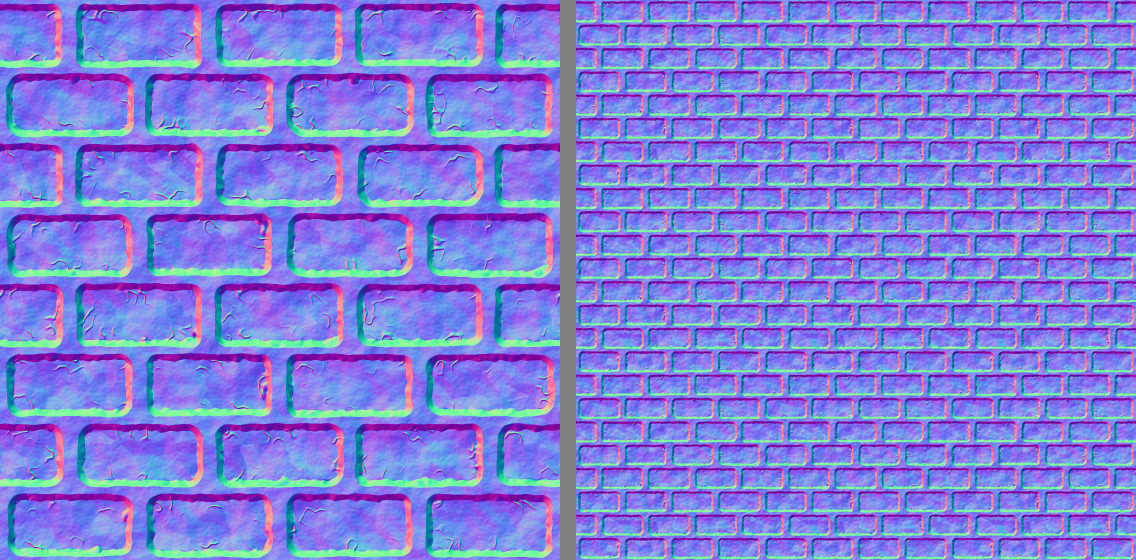
Left, the tile; right, the same tile 3 across and 3 down.
A Shadertoy shader for this texture map:

```glsl
// Tangent-space normal map of a worn brick wall in running bond, green pointing down.
// A height field of chipped, bevelled rounded boxes plus wrapping gradient noise is
// differentiated; Voronoi facets then tilt the slopes to give broken stone planes.

const vec2  BRICKS = vec2(4.0, 8.0);      // repeats across and down
const float SPAN = 8.0;                   // canvas size in row heights
const vec2  HALF_SIZE = vec2(0.905, 0.448); // brick half extents, in row heights
const vec2  SIZE_JITTER = vec2(0.025, 0.012);
const float CORNER = 0.19;
const float CORNER_JITTER = 0.10;
const float BEVEL_WIDTH = 0.088;
const float BEVEL_HEIGHT = 0.32;
const float RIM_WOBBLE = 0.030;
const float CHIP_WIDTH = 0.10;
const float DOME = 0.055;
const float CRACK_DEPTH = 0.045;
const float FACE_TILT = 0.30;             // slope of broad planes on the faces
const float RIM_TILT = 2.0;               // slope of small planes on the bevels
const float STEP = 0.012;                 // differentiation step, in row heights
const vec3  ENCODE = vec3(0.5, -0.5, 0.45);

// Integer hash of a cell that wraps at the given period.
vec2 hash2(vec2 cell, vec2 period) {
    uvec2 q = uvec2(mod(cell + 0.5, period)) + uvec2(17u, 59u);
    q = q * 1664525u + 1013904223u;
    for (int i = 0; i < 2; i++) {
        q.x += q.y * 1664525u;
        q.y += q.x * 1664525u;
        q ^= q >> 16u;
    }
    return vec2(q & 65535u) / 65535.0;
}

float corner(vec2 cell, vec2 offset, float period) {
    float a = 6.2832 * hash2(cell, vec2(period)).x;
    return dot(vec2(cos(a), sin(a)), offset);
}

// Gradient noise over the wall, wrapping at the canvas edge for whole frequencies.
float noise(vec2 p, float freq, float shift) {
    p = p * freq + shift;
    float period = SPAN * freq;
    vec2 i = floor(p), f = p - i;
    vec2 u = f * f * f * (f * (f * 6.0 - 15.0) + 10.0);
    vec2 e = vec2(1.0, 0.0);
    float low = mix(corner(i, f, period), corner(i + e, f - e, period), u.x);
    float high = mix(corner(i + e.yx, f - e.yx, period),
                     corner(i + e.xx, f - e.xx, period), u.x);
    return mix(low, high, u.y);
}

// Random tilt shared by every point of the nearest Voronoi cell.
vec2 facetTilt(vec2 p, float freq) {
    p *= freq;
    vec2 base = floor(p), tilt = vec2(0.0);
    float nearest = 9.0;
    for (int k = 0; k < 9; k++) {
        vec2 cell = base + vec2(k % 3 - 1, k / 3 - 1);
        vec2 h = hash2(cell, vec2(SPAN * freq));
        vec2 r = cell + h - p;
        float d = dot(r, r);
        if (d < nearest) { nearest = d; tilt = h.yx - 0.5; }
    }
    return tilt;
}

// x: height, y: depth inside the brick outline, z: local bevel width.
vec3 wall(vec2 p) {
    // Brick cell, every other row shifted by half a brick
    float row = floor(p.y);
    float along = 0.5 * p.x + 0.5 * mod(row, 2.0);
    vec2 id = vec2(floor(along), row);
    vec2 q = vec2(2.0 * (fract(along) - 0.5), fract(p.y) - 0.5);
    vec2 rnd = hash2(id, BRICKS);
    vec2 rnd2 = hash2(id + vec2(0.0, 3.0), BRICKS);

    // Uneven rounded box
    float radius = CORNER + CORNER_JITTER * (rnd.x - 0.5);
    vec2 size = HALF_SIZE + SIZE_JITTER * (rnd2 - 0.5);
    vec2 b = abs(q - SIZE_JITTER * (rnd - 0.5)) - size + radius;
    float d = length(max(b, 0.0)) + min(max(b.x, b.y), 0.0) - radius;
    float broad = noise(p, 3.0, 0.3);
    float rough = noise(p, 9.0, 0.7);
    float inside = -d + RIM_WOBBLE * (broad + 0.4 * rough) - 0.004;

    // Ragged bevel with chunks knocked out
    float width = BEVEL_WIDTH * (1.0 + 0.55 * rough)
                + CHIP_WIDTH * smoothstep(0.25, 0.55, broad) * rnd.y;
    float bevel = clamp(inside / width, 0.0, 1.0);
    float h = BEVEL_HEIGHT * bevel;
    h += DOME * bevel * (1.0 - q.y * q.y / 0.2);

    // Short cracks running in from the rim
    float line = abs(noise(p, 4.0, 0.15) + 0.25 * rough);
    float reach = bevel * (1.0 - smoothstep(0.14, 0.32, inside));
    float gate = smoothstep(0.02, 0.25, noise(p, 2.0, 0.6));
    h -= CRACK_DEPTH * reach * gate * (1.0 - smoothstep(0.0, 0.09, line));

    // Undulation and grain shared by stone and mortar
    h += 0.085 * noise(p, 2.0, 0.1) + 0.022 * noise(p, 6.0, 0.4);
    h += 0.005 * noise(p, 19.0, 0.8);
    return vec3(h, inside, width);
}

vec3 normalColour(vec2 p) {
    vec3 w = wall(p);
    vec2 slope = vec2(wall(p + vec2(STEP, 0.0)).x, wall(p + vec2(0.0, STEP)).x) - w.x;
    slope /= STEP;
    float face = smoothstep(w.z * 0.9, w.z * 1.2, w.y);
    float rim = smoothstep(0.0, 0.02, w.y) * (1.0 - face);
    vec2 warped = p + 0.12 * vec2(noise(p, 4.0, 0.2), noise(p, 4.0, 0.9));
    slope += FACE_TILT * face * facetTilt(warped, 3.0);
    slope += RIM_TILT * rim * facetTilt(p, 9.0);
    return 0.5 + ENCODE * normalize(vec3(-slope, 1.0));
}

void mainImage(out vec4 fragColor, in vec2 fragCoord) {
    // Four samples per pixel smooth the facet edges
    vec3 colour = vec3(0.0);
    for (int k = 0; k < 4; k++) {
        vec2 jitter = 0.5 * vec2(k % 2, k / 2) - 0.25;
        colour += normalColour((fragCoord + jitter) / iResolution.xy * SPAN);
    }
    fragColor = vec4(colour / 4.0, 1.0);
}
```
